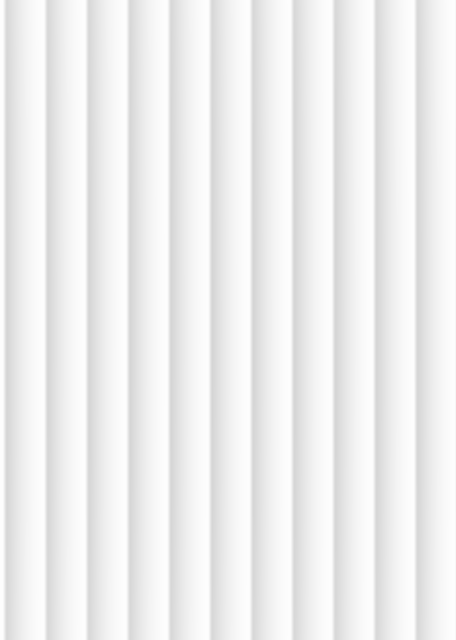
This pattern is drawn by a Shadertoy shader. Its source:

```glsl
// Soft white vertical pleats, each shaded from a grey crease to a bright ridge.
#define PERIOD 0.0901       // pleat width, in canvas widths
#define FIRST_CREASE 0.0160 // darkest line of the first pleat
#define CREASE_DEPTH 0.160  // darkening at the crease
#define EDGE_WIDTH 0.125    // soft overlap before the crease, in pleats
#define FALLOFF 2.0         // how fast the shadow fades
#define END_FADE 0.012      // lighter shadow toward top and bottom
#define RIDGE_WHITE 0.995

// Shadow across one pleat: t runs from crease (0) to the next crease (1).
float pleatShadow(float t, float pixel) {
    float fade = pow(1.0 - t, FALLOFF);
    float edge = max(EDGE_WIDTH, pixel);
    return max(fade, smoothstep(1.0 - edge, 1.0, t));
}

void mainImage(out vec4 fragColor, in vec2 fragCoord) {
    vec2 uv = fragCoord / iResolution.xy;
    float t = fract((uv.x - FIRST_CREASE) / PERIOD);
    float pixel = 1.0 / (iResolution.x * PERIOD);

    // Creases are slightly deeper at mid-height
    float height = 2.0 * uv.y - 1.0;
    float depth = CREASE_DEPTH - END_FADE * height * height;

    float shade = RIDGE_WHITE - depth * pleatShadow(t, pixel);
    fragColor = vec4(vec3(shade), 1.0);
}
```
